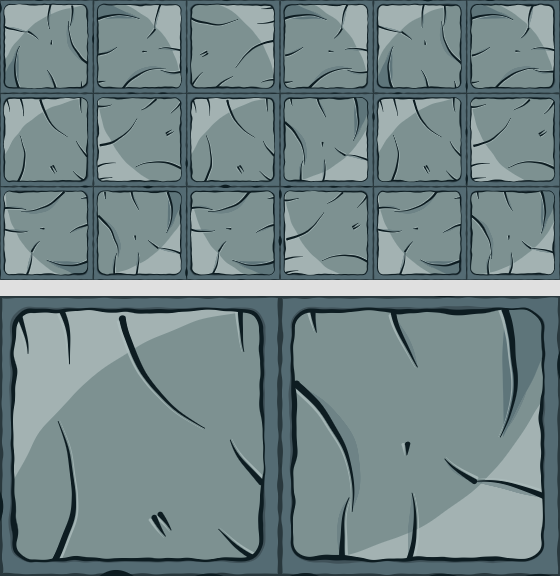
Top: the whole. Bottom: its middle third, enlarged.
A Shadertoy shader for this texture:

```glsl
// Cracked square stone tiles in slate frames, two designs laid in quarter turns.

const vec2 GRID = vec2(6.0, 3.0);           // tiles across and down
const vec3 STONE = vec3(0.49, 0.57, 0.57);
const vec3 LIGHT = vec3(0.64, 0.70, 0.70);
const vec3 SLATE = vec3(0.33, 0.42, 0.45);
const vec3 DUSK = vec3(0.25, 0.32, 0.35);
const vec3 JOINT = vec3(0.16, 0.22, 0.24);
const vec3 INK = vec3(0.05, 0.11, 0.13);

// Lengths below are fractions of a tile.
const vec2 FACE_CENTRE = vec2(0.491, 0.504);
const float FACE_HALF = 0.445;
const float CORNER = 0.065;
const float WOBBLE = 0.016;
const float OUTLINE = 0.006;
const float JOINT_HALF = 0.008;
const vec2 ARC_CENTRE = vec2(1.0, -0.1);
const float ARC_RADIUS = 1.05;
const float BEND = 0.25;

// Layout from the bottom row up: quarter turns, plus 4 for the second design.
const int LAYOUT[18] = int[18](3, 2, 3, 7, 3, 2,
                               4, 7, 4, 2, 4, 7,
                               0, 1, 5, 1, 0, 1);

// Cracks run from a thick root (xy) to a fine tip (zw).
const int CRACKS = 9;
const vec4 CRACKS_A[CRACKS] = vec4[CRACKS](
    vec4(0.94, 0.32, 0.735, 0.77), vec4(0.59, 0.06, 0.51, 0.25),
    vec4(0.20, 0.06, 0.21, 0.50), vec4(0.05, 0.72, 0.31, 0.66),
    vec4(0.31, 0.66, 0.41, 0.58), vec4(0.54, 0.95, 0.525, 0.70),
    vec4(0.77, 0.94, 0.75, 0.72), vec4(0.88, 0.06, 0.87, 0.13),
    vec4(0.55, 0.53, 0.55, 0.57));
const vec4 CRACKS_B[CRACKS] = vec4[CRACKS](
    vec4(0.07, 0.95, 0.10, 0.80), vec4(0.44, 0.92, 0.73, 0.53),
    vec4(0.22, 0.95, 0.25, 0.76), vec4(0.19, 0.05, 0.21, 0.55),
    vec4(0.93, 0.33, 0.82, 0.49), vec4(0.55, 0.21, 0.59, 0.14),
    vec4(0.91, 0.06, 0.78, 0.17), vec4(0.86, 0.95, 0.875, 0.80),
    vec4(0.57, 0.22, 0.61, 0.16));

vec2 gradientAt(vec2 cell) {
    vec3 h = fract(cell.xyx * vec3(0.1031, 0.1030, 0.0973));
    h += dot(h, h.yzx + 33.33);
    return fract((h.xx + h.yz) * h.zy) * 2.0 - 1.0;
}

// Gradient noise, roughly -0.7 to 0.7
float noise(vec2 p) {
    vec2 i = floor(p), f = p - i;
    vec2 u = f * f * (3.0 - 2.0 * f);
    vec2 e = vec2(1.0, 0.0);
    float low = mix(dot(gradientAt(i), f), dot(gradientAt(i + e), f - e), u.x);
    float high = mix(dot(gradientAt(i + e.yx), f - e.yx),
                     dot(gradientAt(i + 1.0), f - 1.0), u.x);
    return mix(low, high, u.y);
}

// Antialiased coverage of a signed distance
float fill(float d, float pixel) {
    return clamp(0.5 - d / pixel, 0.0, 1.0);
}

float roundedBox(vec2 p, float halfSize, float radius) {
    vec2 q = abs(p) - halfSize + radius;
    return length(max(q, 0.0)) + min(max(q.x, q.y), 0.0) - radius;
}

// Coverage of a bent crack: x ink, y lit lip, z shaded flank
vec3 crack(vec2 p, vec4 ends, float bend, float pixel) {
    vec2 span = ends.zw - ends.xy;
    float len = length(span);
    vec2 dir = span / len, rel = p - ends.xy;
    float along = dot(rel, dir), t = clamp(along / len, 0.0, 1.0);
    float across = dot(rel, vec2(-dir.y, dir.x)) - bend * 4.0 * t * (1.0 - t) * len * len;
    float overshoot = along - t * len;
    float width = (0.007 + 0.010 * len) * (1.0 - t) + 0.0015;
    float flank = 0.18 * len * t * (1.0 - t);
    return vec3(fill(length(vec2(overshoot, across)) - width, pixel),
                fill(length(vec2(overshoot, across + width + 0.006)) - 0.005 * (1.0 - t), pixel),
                fill(max(abs(across - flank) - flank, abs(overshoot)), pixel));
}

// Stone face in its unturned pose, lit at the upper left
vec3 stoneFace(vec2 p, bool second, float pixel) {
    vec3 col = mix(LIGHT, STONE, fill(distance(p, ARC_CENTRE) - ARC_RADIUS, pixel));
    vec3 marks = vec3(0.0);
    for (int i = 0; i < CRACKS; i++) {
        vec4 ends = second ? CRACKS_B[i] : CRACKS_A[i];
        float bend = (i % 2 == 0) ? BEND : -BEND;
        marks = max(marks, crack(p, ends, bend, pixel));
    }
    // Chipped wedge in the lower left of the first design
    float chip = fill(max(p.x - 0.2, (p.y - 2.1 * p.x - 0.08) * 0.43), pixel);
    float shade = second ? 0.0 : max(marks.z, chip);
    col = mix(col, mix(STONE, SLATE, 0.75), shade);
    col = mix(col, LIGHT * 1.06, marks.y * 0.8);
    return mix(col, INK, marks.x);
}

void mainImage(out vec4 fragColor, in vec2 fragCoord) {
    vec2 grid = fragCoord / iResolution.xy * GRID;
    float pixel = GRID.y / iResolution.y;
    ivec2 tile = clamp(ivec2(grid), ivec2(0), ivec2(GRID) - 1);
    vec2 local = grid - vec2(tile);
    int code = LAYOUT[tile.y * int(GRID.x) + tile.x];

    // Hand-drawn unevenness
    float broad = noise(grid * 7.0), fine = noise(grid * 17.0 + 40.0);
    vec2 warp = vec2(broad, noise(grid * 7.0 + 90.0)) * WOBBLE;
    float edge = roundedBox(local - FACE_CENTRE, FACE_HALF, CORNER)
               + WOBBLE * (broad + 0.5 * fine);

    // Frame with dusky streaks, then the joint with its black chips
    vec3 col = mix(SLATE, DUSK, fill(edge - 0.010 - 0.022 * broad, pixel));
    vec2 toJoint = 0.5 - abs(local - 0.5);
    float gap = min(toJoint.x, toJoint.y);
    col = mix(col, JOINT, fill(gap - JOINT_HALF - 0.008 * fine, pixel));
    col = mix(col, INK, fill(gap - 0.06 * (noise(grid * 6.0 + 17.0) - 0.16), pixel));

    // Turn the face into place and outline it
    vec2 p = local - 0.5 + warp;
    for (int i = 0; i < code % 4; i++) p = vec2(-p.y, p.x);
    col = mix(col, stoneFace(p + 0.5, code > 3, pixel), fill(edge, pixel));
    col = mix(col, INK, fill(abs(edge) - OUTLINE * (1.0 + 1.2 * broad), pixel));
    fragColor = vec4(col, 1.0);
}
```
